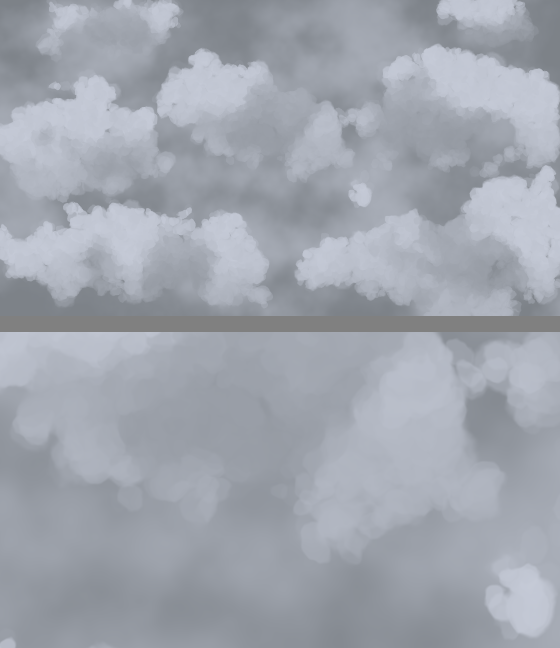
Top, the full canvas; bottom, a detail of the centre.
Give the GLSL for this texture, as a WebGL 1 fragment shader.

```glsl
precision highp float;
// Overcast grey sky with banks of lumpy, painted cumulus clouds over soft haze.
uniform vec2 u_resolution;

vec2 hash2(vec2 p) {
  vec3 h = fract(vec3(p.xyx) * vec3(0.1031, 0.1030, 0.0973));
  h += dot(h, h.yzx + 33.33);
  return fract((h.xx + h.yz) * h.zy);
}

float valueNoise(vec2 p) {
  vec2 i = floor(p), f = fract(p);
  f = f * f * (3.0 - 2.0 * f);
  float low = mix(hash2(i).x, hash2(i + vec2(1.0, 0.0)).x, f.x);
  float high = mix(hash2(i + vec2(0.0, 1.0)).x, hash2(i + 1.0).x, f.x);
  return mix(low, high, f.y);
}

float fbm(vec2 p) {
  float sum = 0.0, amp = 0.53;
  for (int i = 0; i < 4; i++) {
    sum += amp * valueNoise(p);
    p = mat2(1.6, 1.2, -1.2, 1.6) * p + 7.3;
    amp *= 0.5;
  }
  return sum;
}

// Cloud field: x = density (positive inside), y = tone, z = opacity.
vec3 cloudField(vec2 p) {
  float lumps = fbm(p * 7.0) - 0.5;
  vec3 best = vec3(-9.0, 0.0, 0.0);
  for (int row = 0; row < 3; row++) {
    for (int col = 0; col < 3; col++) {
      float k = float(col);
      // Low and high rows are wide apart, the middle row is crowded.
      vec2 centre = vec2(0.46 + 0.96 * k, 0.18 + 0.02 * k);
      vec2 radius = vec2(0.40, 0.18 + 0.06 * k);
      float cover = 0.95;
      if (row == 1) {
        centre = vec2(0.28 + 0.54 * k, 0.54 + 0.11 * min(k, 1.0));
        radius = vec2(0.30 + 0.02 * k, 0.17 + 0.03 * k);
      } else if (row == 2) {
        centre = vec2(0.37 + 1.22 * k, 0.92);
        radius = vec2(0.20, 0.11);
        cover = 0.7;
      }
      vec2 q = (p - centre) / radius;
      float density = 1.0 - length(q) + 1.7 * lumps;
      if (density > best.x) {
        // Bright crown, grey heart, dimmer and thinner base.
        float heart = 1.0 - smoothstep(0.2, 0.75, length(q - vec2(0.1, -0.15)) + 1.6 * lumps);
        float crown = smoothstep(-0.6, 0.3, q.y + lumps);
        float tone = 0.69 + 0.25 * crown - 0.32 * heart;
        best = vec3(density, tone, cover * mix(0.6, 1.0, crown));
      }
    }
  }
  return best;
}

// Paints one layer of overlapping round puffs over the given tone.
float paintPuffs(float tone, vec2 p, float size, float threshold, float seed) {
  vec2 cell = floor(p / size);
  for (int y = -1; y <= 1; y++) {
    for (int x = -1; x <= 1; x++) {
      vec2 id = cell + vec2(float(x), float(y));
      vec2 rnd = hash2(id + seed);
      vec2 centre = (id + rnd) * size;
      vec3 cloud = cloudField(centre);
      float radius = 0.6 + 0.3 * fract(rnd.x * 7.0 + rnd.y * 3.0);
      float dist = length(p - centre) / size;
      float disc = 1.0 - smoothstep(radius - 0.22, radius, dist);
      float inside = smoothstep(threshold, threshold + 0.06, cloud.x);
      tone = mix(tone, cloud.y + 0.08 * (rnd.y - 0.5), 0.75 * disc * inside * cloud.z);
    }
  }
  return tone;
}

void main() {
  vec2 p = gl_FragCoord.xy / u_resolution.y;
  vec2 uv = gl_FragCoord.xy / u_resolution - 0.5;

  // Dim sky with drifting haze and a faint glow around the clouds.
  float wisps = fbm(p * 9.0 + 3.0) - 0.5;
  float haze = smoothstep(0.36, 0.72, fbm(p * vec2(2.8, 3.4) + 11.0) + 0.2 * wisps);
  float glow = smoothstep(-1.0, 0.5, cloudField(p).x);
  float tone = 0.04 + 0.42 * haze + 0.14 * glow + 0.1 * wisps - 0.25 * dot(uv, uv);

  // Ragged warp keeps the puffs from looking like perfect circles.
  vec2 ragged = vec2(fbm(p * 26.0), fbm(p * 26.0 + 50.0)) - 0.5;
  vec2 puffPos = p + 0.028 * ragged;

  // Puffs from broad to fine, the fine ones fraying the outline.
  for (int i = 0; i < 4; i++) {
    float k = float(i);
    float size = 0.054 * pow(0.72, k);
    tone = paintPuffs(tone, puffPos, size, 0.2 - 0.04 * k, 31.0 + 17.0 * k);
  }
  tone += 0.05 * ragged.x;

  vec3 slate = vec3(0.49, 0.51, 0.535);
  vec3 pearl = vec3(0.78, 0.80, 0.85);
  gl_FragColor = vec4(mix(slate, pearl, clamp(tone, 0.0, 1.0)), 1.0);
}
```
